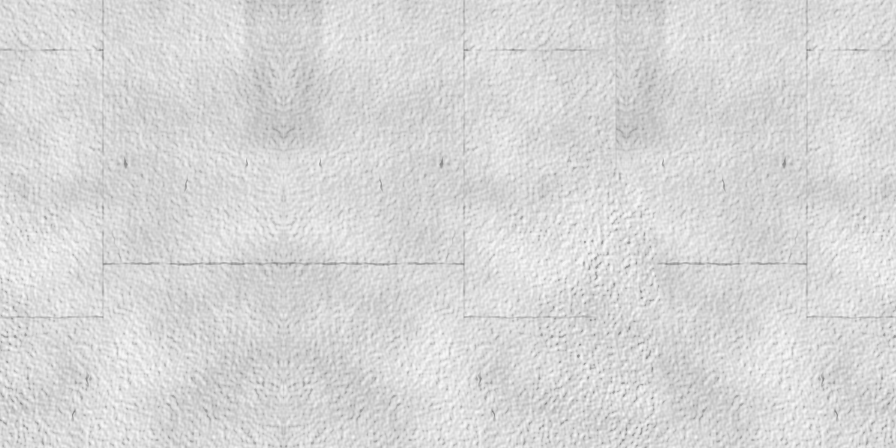
Give the GLSL for this texture, as a WebGL 1 fragment shader.

```glsl
precision highp float;
uniform vec2 u_resolution;

vec2 gradientAt(vec2 cell) {
  float a = 6.2832 * fract(sin(dot(cell, vec2(127.1, 311.7))) * 43758.55);
  return vec2(cos(a), sin(a));
}

float gradientNoise(vec2 p) {
  vec2 i = floor(p), f = fract(p);
  vec2 u = f * f * f * (f * (f * 6.0 - 15.0) + 10.0);
  vec2 e = vec2(1.0, 0.0);
  float low = mix(dot(gradientAt(i), f), dot(gradientAt(i + e.xy), f - e.xy), u.x);
  float high = mix(dot(gradientAt(i + e.yx), f - e.yx), dot(gradientAt(i + e.xx), f - e.xx), u.x);
  return mix(low, high, u.y);
}

float fbm(vec2 p) {
  float sum = 0.0, amp = 1.0;
  for (int i = 0; i < 4; i++) {
    sum += amp * gradientNoise(p);
    p = mat2(1.6, 1.3, -1.3, 1.6) * p + 17.3;
    amp *= 0.55;
  }
  return sum;
}

// Rotated octaves keep the bumps free of a visible lattice
float relief(vec2 p) {
  vec2 q = mat2(0.8, 0.6, -0.6, 0.8) * p;
  return gradientNoise(q * 85.0) + 0.6 * gradientNoise(p * vec2(150.0, 125.0) + 9.0);
}

// Soft-edged line around distance zero
float line(float d, float halfWidth) {
  return 1.0 - smoothstep(halfWidth, halfWidth + max(0.003, 1.0 / u_resolution.y), abs(d));
}

// Soft rectangle given by its centre and half size
float patchMask(vec2 p, vec2 center, vec2 halfSize, float blur) {
  vec2 s = 1.0 - smoothstep(halfSize - blur, halfSize + blur, abs(p - center));
  return s.x * s.y;
}

// Grooves between the slabs; p.x is the distance from the mirror axis
float seams(vec2 p) {
  float wear = clamp(0.65 + 1.2 * gradientNoise(p * 23.0) + 0.8 * gradientNoise(p * 70.0), 0.1, 1.2);
  float wobble = 0.003 * gradientNoise(p * 25.0) + 0.002 * gradientNoise(p * 80.0);
  float outer = smoothstep(0.400, 0.405, p.x);
  float upright = line(p.x - 0.403 + 0.5 * wobble, 0.0008) * smoothstep(0.26, 0.31, p.y);
  float middle = line(p.y - 0.411 + wobble, 0.0008) * (1.0 - outer);
  float sides = (line(p.y - 0.888 + wobble, 0.0008) + line(p.y - 0.292 + wobble, 0.0008)) * outer;
  sides *= 1.0 - smoothstep(0.62, 0.75, p.x);
  float crack = line(p.x - 0.375 - 0.25 * (p.y - 0.46) + 3.0 * wobble, 0.0005)
    * patchMask(p, vec2(0.38, 0.46), vec2(0.05, 0.04), 0.01);
  return wear * (0.11 * upright + 0.17 * middle + 0.15 * sides + 0.10 * crack);
}

// Short dark nicks, three high and two low
float nicks(vec2 p) {
  float sum = 0.0;
  float wobble = 0.005 * gradientNoise(p * 75.0);
  for (int i = 0; i < 5; i++) {
    float k = float(i);
    vec2 c = vec2(0.083 + 0.135 * k, 0.612 + 0.025 * cos(3.1 * k));
    if (i > 2) c = vec2(0.438 + 0.031 * (k - 3.0), 0.153 - 0.078 * (k - 3.0));
    vec2 q = p - c;
    q.x += 0.2 * q.y * sin(k * 2.0) + wobble;
    float reach = 0.015 + 0.012 * fract(k * 0.62);
    sum += line(q.x, 0.0004) * (1.0 - smoothstep(0.1 * reach, reach, abs(q.y)));
  }
  return sum;
}

float plaster(vec2 p) {
  float rough = smoothstep(0.42, 0.68, p.x + 0.2 * fbm(p * 7.0))
    * (1.0 - smoothstep(0.42, 0.70, p.y + 0.15 * fbm(p * 5.0 + 4.0)));
  rough = max(rough, 0.4 * (1.0 - smoothstep(0.1, 0.4, p.y)));

  // Broad stains and pale areas
  float shade = 0.848 + 0.052 * fbm(p * vec2(5.0, 6.0) + 2.0) + 0.032 * fbm(p * vec2(34.0, 15.0));
  shade -= 0.042 * patchMask(p, vec2(0.0, 0.90), vec2(0.083, 0.23), 0.008 + 0.08 * (1.0 - p.y));
  shade -= 0.032 * patchMask(p, vec2(0.0, 0.36), vec2(0.23, 0.05), 0.025);
  shade -= 0.028 * patchMask(p, vec2(0.0, 0.12), vec2(0.20, 0.16), 0.09);
  shade -= 0.035 * patchMask(p, vec2(0.52, 0.57), vec2(0.12, 0.03), 0.03);
  shade += 0.035 * patchMask(p, vec2(0.36, 0.16), vec2(0.07, 0.20), 0.06);
  shade += 0.030 * patchMask(p, vec2(0.62, 0.47), vec2(0.16, 0.09), 0.07);

  // Side-lit stucco grain with dark pits, deepest in the rough parts
  float slope = relief(p) - relief(p + vec2(0.0044, -0.0034));
  shade += slope * mix(0.088, 0.135, rough);
  float pit = smoothstep(0.4, 0.95, -slope + 0.5 * gradientNoise(p * 18.0));
  shade -= mix(0.05, 0.15, rough) * pit;
  return shade - seams(p) - 0.24 * nicks(p);
}

void main() {
  vec2 p = gl_FragCoord.xy / u_resolution.y;

  // Mirrored panels on the left, the same panel again on the right
  float lower = 1.0 - smoothstep(0.52, 0.64, p.y);
  float edge = 1.375 + lower * (0.10 + 0.05 * fbm(p * 9.0));
  float blur = mix(0.003, 0.018, lower);
  float left = plaster(vec2(abs(p.x - 0.633), p.y));
  float right = plaster(vec2(abs(p.x - 1.398), p.y));
  float shade = mix(left, right, smoothstep(edge - blur, edge + blur, p.x));
  shade -= 0.04 * line(p.x - 1.375, 0.001) * (1.0 - lower);

  gl_FragColor = vec4(vec3(clamp(shade, 0.4, 0.96)), 1.0);
}
```
